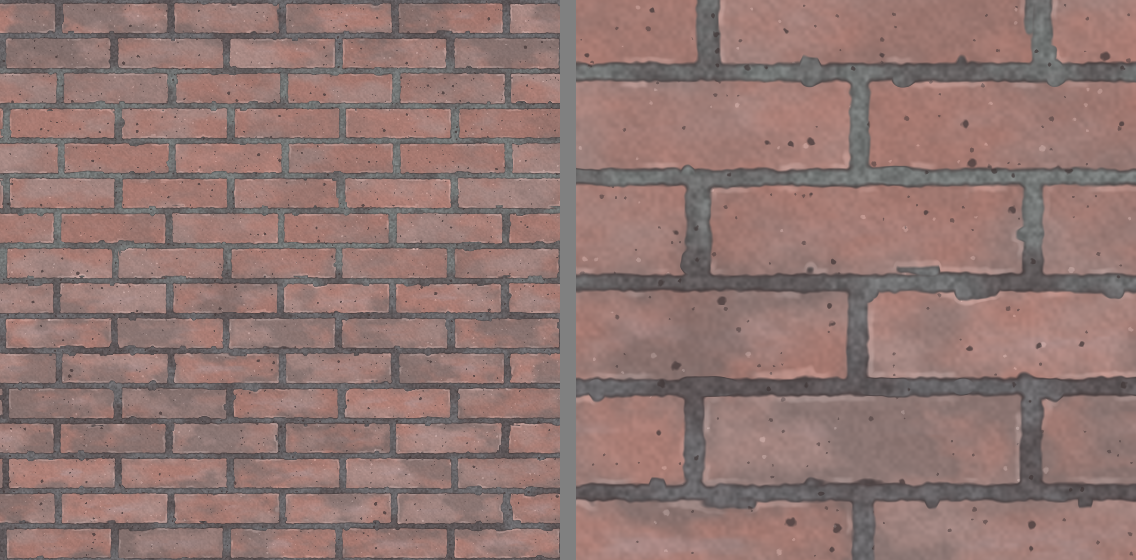
Left: the whole. Right: its middle third, enlarged.
A three.js fragment shader for this texture:

```glsl
// Weathered red brick wall in running bond: 16 courses of 5 bricks, grey mortar.
varying vec2 vUv;

float hash(vec2 p) {
  vec3 q = fract(vec3(p.xyx) * vec3(0.1031, 0.1030, 0.0973));
  q += dot(q, q.yzx + 33.33);
  return fract((q.x + q.y) * q.z);
}

float noise(vec2 p) {
  vec2 i = floor(p), f = fract(p);
  f = f * f * (3.0 - 2.0 * f);
  return mix(mix(hash(i), hash(i + vec2(1.0, 0.0)), f.x),
             mix(hash(i + vec2(0.0, 1.0)), hash(i + vec2(1.0, 1.0)), f.x), f.y);
}

float fbm(vec2 p) {
  float sum = 0.0, amp = 0.5;
  for (int i = 0; i < 4; i++) {
    sum += amp * noise(p);
    p = p * 2.03 + 17.1;
    amp *= 0.5;
  }
  return sum / 0.9375;
}

// Signed distance to a box with slightly rounded corners
float roundBox(vec2 p, vec2 halfSize, float radius) {
  vec2 q = abs(p) - halfSize + radius;
  return length(max(q, 0.0)) + min(max(q.x, q.y), 0.0) - radius;
}

// Scattered round pits, one candidate per grid cell
float pits(vec2 p, float density) {
  vec2 cell = floor(p);
  vec2 center = 0.3 + 0.4 * vec2(hash(cell + 3.1), hash(cell + 8.7));
  float radius = mix(0.08, 0.25, pow(hash(cell + 21.3), 3.0));
  float dist = length(fract(p) - center) + 0.12 * (noise(p * 7.0) - 0.5);
  return step(1.0 - density, hash(cell)) * (1.0 - smoothstep(radius * 0.6, radius + 0.06, dist));
}

void main() {
  vec2 uv = vUv;

  // Running bond, with a small shift per course
  float row = floor(uv.y * 16.0);
  float shift = mix(0.04, 0.525, mod(row, 2.0)) + 0.04 * (hash(vec2(row, 5.0)) - 0.5);
  float along = uv.x * 5.0 - shift;
  vec2 id = vec2(mod(floor(along), 5.0), row);
  vec2 local = vec2((fract(along) - 0.5) / 5.0, (fract(uv.y * 16.0) - 0.5) / 16.0);
  float tone = hash(id + 11.0);
  float wear = hash(id + 47.0);

  // Brick outline: uneven size, slight tilt, ragged edges
  vec2 halfSize = vec2(0.0933, 0.0259) + vec2(0.0018, 0.0008) * (vec2(tone, wear) - 0.5);
  vec2 p = local + vec2(0.002 * (hash(id + 71.0) - 0.5), 0.0015);
  p.y += 0.012 * p.x * (hash(id + 83.0) - 0.5);
  float d = roundBox(p, halfSize, 0.0025);
  d += 0.0016 * (noise(uv * 90.0) - 0.5) + 0.0014 * (noise(uv * 260.0) - 0.5);
  d += 0.004 * smoothstep(0.76, 0.9, noise(uv * 55.0 + 40.0));
  float brickMask = 1.0 - smoothstep(-0.0010, 0.0010, d);

  // Cleaner, paler band across the upper half; sootier courses elsewhere
  float clean = smoothstep(0.44, 0.56, uv.y) * (1.0 - smoothstep(0.85, 0.92, uv.y));
  float cloud = fbm(uv * vec2(14.0, 24.0) + id * 3.7);
  float grain = noise(uv * 380.0) - 0.5;
  float streak = noise(vec2(uv.x + uv.y, (uv.y - uv.x) * 0.35) * 230.0) - 0.5;

  // Fired clay with blotches and a pale smear through the middle
  vec3 brick = mix(vec3(0.66, 0.48, 0.445), vec3(0.65, 0.53, 0.51),
                   smoothstep(0.35, 0.75, cloud + 0.25 * (wear - 0.5)));
  float smear = exp(-pow(p.y / 0.011, 2.0)) * (1.0 - smoothstep(0.03, 0.085, abs(p.x)));
  smear *= smoothstep(0.4, 0.7, fbm(uv * vec2(24.0, 70.0) + 9.0));
  brick = mix(brick, vec3(0.67, 0.57, 0.57), 0.6 * smear * (1.0 - 0.7 * clean));

  // Soot creeping in from the edges and over whole bricks
  float edge = smoothstep(-0.016, -0.001, d);
  float soot = edge * 0.5 * smoothstep(0.3, 0.7, fbm(uv * 38.0 + 5.0));
  soot += 0.75 * smoothstep(0.48, 0.72, fbm(uv * vec2(12.0, 20.0) + id * 7.3 + 30.0));
  soot += 0.3 * smoothstep(0.65, 1.0, wear);
  brick = mix(brick, vec3(0.50, 0.43, 0.42), clamp(soot * (1.0 - 0.6 * clean), 0.0, 0.85));
  brick *= 0.97 + 0.07 * tone + 0.08 * grain + 0.06 * streak;

  // Pits, pale flecks and chipped light edges
  float pit = pits(uv * 75.0, 0.05 + 0.05 * clean) + 0.7 * pits(uv * 150.0 + 31.0, 0.07);
  brick = mix(brick, vec3(0.29, 0.24, 0.24), 0.8 * min(pit, 1.0));
  brick += 0.10 * pits(uv * 120.0 + 77.0, 0.05);
  float rim = smoothstep(-0.0045, -0.002, d) * smoothstep(0.5, 0.8, noise(uv * 65.0 + 13.0));
  brick += 0.09 * rim;

  // Sandy mortar, with greenish grey bloom in the clean band
  float sand = noise(uv * 300.0) - 0.5 + 0.6 * (noise(uv * 470.0 + 19.0) - 0.5);
  float bloom = smoothstep(0.3, 0.65, fbm(uv * vec2(20.0, 30.0) + 60.0));
  vec3 mortar = mix(vec3(0.36, 0.33, 0.335), vec3(0.42, 0.41, 0.42), bloom);
  mortar = mix(mortar, vec3(0.48, 0.50, 0.49), clean * (0.25 + 0.45 * bloom));
  mortar *= 1.0 + 0.24 * sand;
  mortar = mix(mortar, vec3(0.25, 0.21, 0.21), 0.7 * pits(uv * 95.0 + 53.0, 0.14));

  // Recessed joint: shadow hugs the bricks, heaviest along horizontal edges
  float horizontal = smoothstep(0.021, 0.026, abs(p.y));
  float shadow = 1.0 - smoothstep(0.0, 0.0030, d);
  shadow *= mix(0.4, 0.8, horizontal) * (0.5 + 0.5 * noise(uv * 45.0 + 7.0));
  mortar = mix(mortar, vec3(0.26, 0.21, 0.21), shadow);

  gl_FragColor = vec4(clamp(mix(mortar, brick, brickMask), 0.0, 1.0), 1.0);
}
```
